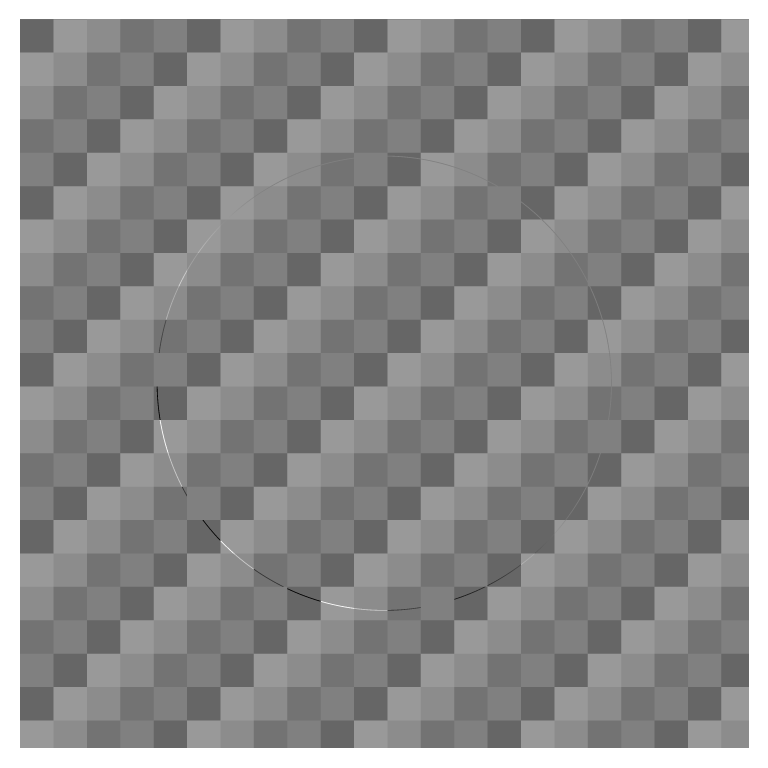
Write a WebGL 1 fragment shader that draws this pattern.

```glsl
precision highp float;

uniform vec2 u_resolution;

const float CELLS_ACROSS = 23.0;
const vec2 GRID_CORNER = vec2(0.0262, 0.9750);
const vec2 FRAME_CENTER = vec2(0.5006);
const float FRAME_HALF = 0.4747;
const vec2 RING_CENTER = vec2(0.5004, 0.5010);
const float RING_RADIUS = 0.2958;
const float RING_WIDTH = 0.0011;
const float MID_GREY = 0.5;
const int SAMPLES = 4;

// Five greys in repeating order
float greyTone(float index) {
  if (index < 0.5) return 0.40;
  if (index < 1.5) return 0.60;
  if (index < 2.5) return 0.55;
  if (index < 3.5) return 0.45;
  return 0.50;
}

// Square cells counted right and down from the corner; equal sums form diagonals
float diagonalCells(vec2 p, vec2 corner, float count) {
  vec2 cell = floor((p - corner) * vec2(count, -count));
  return greyTone(mod(cell.x + cell.y + 0.5, 5.0) - 0.5);
}

float insideSquare(vec2 p, vec2 center, float halfSize) {
  vec2 d = abs(p - center);
  return step(max(d.x, d.y), halfSize);
}

float insideRing(vec2 p, float radius, float width) {
  return step(abs(length(p) - radius), 0.5 * width);
}

// Contrast is flat at the upper right and strong at the lower left
float rimTone(float tone, vec2 p) {
  float facing = dot(normalize(p), vec2(-0.7071));
  float gain = 6.0 * smoothstep(-0.35, 0.9, facing);
  return clamp(MID_GREY + (tone - MID_GREY) * gain, 0.0, 1.0);
}

float pattern(vec2 p) {
  float tone = diagonalCells(p, GRID_CORNER, CELLS_ACROSS);
  vec2 q = p - RING_CENTER;
  tone = mix(tone, rimTone(tone, q), insideRing(q, RING_RADIUS, RING_WIDTH));
  return mix(1.0, tone, insideSquare(p, FRAME_CENTER, FRAME_HALF));
}

void main() {
  // Average a grid of samples to smooth every edge
  float sum = 0.0;
  for (int j = 0; j < SAMPLES; j++) {
    for (int i = 0; i < SAMPLES; i++) {
      vec2 offset = (vec2(float(i), float(j)) + 0.5) / float(SAMPLES) - 0.5;
      sum += pattern((gl_FragCoord.xy + offset) / u_resolution);
    }
  }
  gl_FragColor = vec4(vec3(sum / float(SAMPLES * SAMPLES)), 1.0);
}
```
